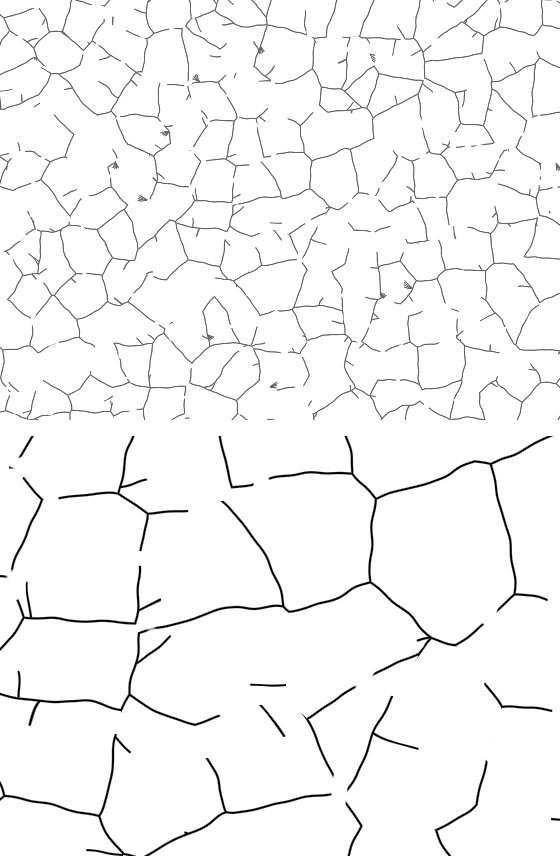
Top, the full canvas; bottom, a detail of the centre.
A Shadertoy shader for this pattern:

```glsl
// Draws a network of fine, broken black cracks with short spurs on white.

const vec3  PAPER = vec3(1.0);
const vec3  INK = vec3(0.0);
const float CELLS = 11.0;          // cells per canvas height
const float LINE_WIDTH = 0.00172;  // in canvas heights
const float FILTER_PX = 1.2;       // antialiasing footprint in pixels
const float JITTER = 0.96;         // irregularity of the cell seeds
const float BEND = 0.24;           // slow curving of the cracks
const float WOBBLE = 0.045;        // fine unevenness of the cracks
const float HIDDEN = 0.13;         // share of missing edges
const float PARTIAL = 0.16;        // share of edges that stop halfway
const float GAP_LEVEL = -0.38;     // noise below this breaks a crack
const float GAP_SCALE = 3.0;
const float SPUR_SHARE = 0.13;     // edges with a side branch
const float TUFT_SHARE = 0.12;     // spurs that fan out into a tuft

// Integer hash of a lattice point, two values in 0..1
vec2 hash2(vec2 p) {
    uvec2 v = uvec2(ivec2(floor(p))) * 1664525u + 1013904223u;
    for (int i = 0; i < 2; i++) {
        v.x += v.y * 1664525u;
        v.y += v.x * 1664525u;
        v ^= v >> 16u;
    }
    return vec2(v & 0xffffu) / 65535.0;
}

float cornerSlope(vec2 corner, vec2 offset) {
    float a = 6.2832 * hash2(corner).x;
    return dot(vec2(cos(a), sin(a)), offset);
}

float gradientNoise(vec2 p) {
    vec2 i = floor(p), f = p - i;
    vec2 u = f * f * f * (f * (f * 6.0 - 15.0) + 10.0);
    vec2 e = vec2(1.0, 0.0);
    return mix(mix(cornerSlope(i, f), cornerSlope(i + e, f - e), u.x),
               mix(cornerSlope(i + e.yx, f - e.yx), cornerSlope(i + e.xx, f - e.xx), u.x), u.y);
}

vec2 noise2(vec2 p) {
    return vec2(gradientNoise(p + 37.3), gradientNoise(p + 91.7));
}

vec2 seedPoint(vec2 id) {
    return id + mix(vec2(0.5), hash2(id), JITTER);
}

float segmentDistance(vec2 p, vec2 a, vec2 b) {
    vec2 ab = b - a;
    return length(p - a - ab * clamp(dot(p - a, ab) / dot(ab, ab), 0.0, 1.0));
}

// Coverage of a thin line at a distance given in pixels
float stroke(float distPx) {
    float w = LINE_WIDTH * iResolution.y;
    return clamp(min(w, 0.5 * (w + FILTER_PX) - distPx) / FILTER_PX, 0.0, 1.0);
}

// Side branch in edge coordinates: x along the edge, y away from it
float spurDistance(vec2 local, vec2 key) {
    vec2 pick = hash2(key), shape = hash2(key + 511.0);
    if (pick.x > SPUR_SHARE) return 1e3;
    bool tuft = pick.y < TUFT_SHARE;
    vec2 root = vec2(0.7 * (shape.x - 0.5), 0.0);
    float reach = tuft ? 0.2 : mix(0.12, 0.38, shape.y);
    float angle = mix(0.6, 2.5, fract(shape.y * 7.0));
    float d = 1e3;
    for (int i = 0; i < (tuft ? 4 : 1); i++) {
        float a = angle + 0.25 * float(i);
        d = min(d, segmentDistance(local, root, root + reach * vec2(cos(a), sin(a))));
    }
    return d;
}

void mainImage(out vec4 fragColor, in vec2 fragCoord) {
    // Warped cell space and its change per pixel
    vec2 p = fragCoord / iResolution.y * CELLS + 20.0;
    p += BEND * noise2(p * 0.8) + WOBBLE * noise2(p * 3.5);
    vec2 stepX = dFdx(p), stepY = dFdy(p);
    float pixel = sqrt(abs(stepX.x * stepY.y - stepX.y * stepY.x)) + 1e-6;

    // Nearest seed
    vec2 base = floor(p), home = base;
    float nearest = 1e3;
    for (int k = 0; k < 25; k++) {
        vec2 id = base + vec2(k % 5 - 2, k / 5 - 2);
        float d = length(seedPoint(id) - p);
        if (d < nearest) { nearest = d; home = id; }
    }

    // Cracks along the borders with the neighbours
    float intact = smoothstep(GAP_LEVEL - 0.03, GAP_LEVEL + 0.03, gradientNoise(p * GAP_SCALE));
    vec2 homeSeed = seedPoint(home);
    float ink = 0.0;
    for (int k = 0; k < 25; k++) {
        if (k == 12) continue;
        vec2 id = home + vec2(k % 5 - 2, k / 5 - 2);
        vec2 seed = seedPoint(id);
        vec2 n = normalize(homeSeed - seed);
        vec2 along = vec2(-n.y, n.x) * (n.x > 0.0 ? 1.0 : -1.0);
        vec2 q = p - 0.5 * (homeSeed + seed);
        vec2 local = vec2(dot(q, along), dot(q, n));

        vec2 fate = hash2(home + id + 1000.0);
        float shown = step(HIDDEN, fate.x) * intact;
        if (fate.x < HIDDEN + PARTIAL) {
            float end = 0.3 * (fate.y - 0.5);
            shown *= clamp((end - local.x) / pixel + 0.5, 0.0, 1.0);
        }
        float stepN = length(vec2(dot(stepX, n), dot(stepY, n))) + 1e-6;
        ink = max(ink, shown * stroke(abs(local.y) / stepN));
        ink = max(ink, stroke(spurDistance(local, home * 7.0 + id * 13.0) / pixel));
    }
    fragColor = vec4(mix(PAPER, INK, ink), 1.0);
}
```
